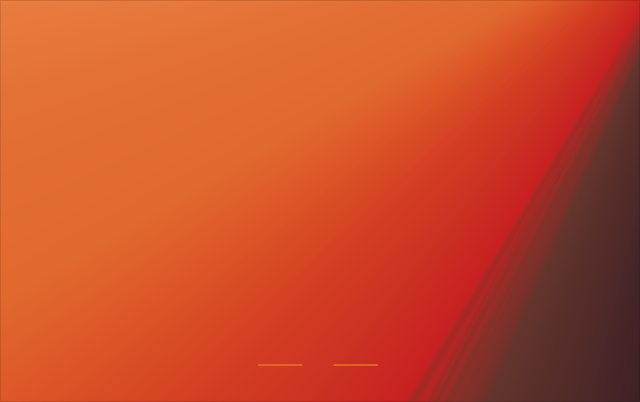
Reproduce this background procedurally as a Shadertoy shader.

```glsl
// Warm fan of orange and red rays beside a dark, streaked corner, with two thin dashes.

const vec2 PIVOT = vec2(1.777, 1.279);          // rays meet beyond the top right
const vec3 STRAND_COLOR = vec3(0.43, 0.21, 0.16);
const vec3 DASH_COLOR = vec3(0.91, 0.47, 0.13);
const int STOPS = 10;
const int STRANDS = 12;

// Sine-free hash of one number
float hash11(float n) {
    n = fract(n * 0.1031);
    n *= n + 33.33;
    n *= n + n;
    return fract(n);
}

// Smooth one-dimensional value noise
float noise1(float x) {
    float cell = floor(x);
    float f = fract(x);
    return mix(hash11(cell), hash11(cell + 1.0), f * f * (3.0 - 2.0 * f));
}

// Colour of a ray by its angle in degrees below the horizontal
vec3 fanColor(float angle) {
    float at[STOPS] = float[STOPS](9.0, 17.0, 30.0, 35.0, 44.0, 52.0, 58.8, 62.5, 66.5, 81.5);
    vec3 tint[STOPS] = vec3[STOPS](
        vec3(0.91, 0.49, 0.25), vec3(0.89, 0.44, 0.21),
        vec3(0.88, 0.41, 0.18), vec3(0.87, 0.355, 0.16),
        vec3(0.83, 0.25, 0.135), vec3(0.80, 0.19, 0.135),
        vec3(0.78, 0.13, 0.13), vec3(0.60, 0.17, 0.15),
        vec3(0.385, 0.205, 0.175), vec3(0.25, 0.13, 0.145));
    vec3 color = tint[0];
    for (int i = 1; i < STOPS; i++) {
        color = mix(color, tint[i], clamp((angle - at[i - 1]) / (at[i] - at[i - 1]), 0.0, 1.0));
    }
    return color;
}

// Coverage of fine strands that drift across the rays of the dark edge
float strands(float angle, float radius) {
    float cover = 0.0;
    for (int i = 0; i < STRANDS; i++) {
        float seed = float(i) * 7.0 + 3.0;
        float center = 59.4 + 6.0 * (float(i) + hash11(seed)) / float(STRANDS);
        center += (hash11(seed + 1.0) - 0.5) * 2.4 * (radius - 0.9);
        float width = mix(0.14, 0.38, hash11(seed + 2.0));
        float offset = (angle - center) / width;
        cover += mix(0.3, 0.9, hash11(seed + 3.0)) * exp(-offset * offset);
    }
    return min(cover, 1.0) * smoothstep(0.3, 0.8, radius);
}

// Smooth-edged horizontal dash
float dash(vec2 p, vec2 center, vec2 halfSize, float soft) {
    vec2 d = abs(p - center) - halfSize;
    return 1.0 - smoothstep(-soft, soft, max(d.x, d.y));
}

void mainImage(out vec4 fragColor, in vec2 fragCoord) {
    vec2 p = fragCoord / iResolution.y;
    float aspect = iResolution.x / iResolution.y;
    float pixel = 1.0 / iResolution.y;

    // Fan gradient with faint uneven rays
    vec2 ray = PIVOT - p;
    float angle = degrees(atan(ray.y, ray.x));
    float radius = length(ray);
    float ripple = noise1(angle * 1.3 + 40.0) - 0.5;
    vec3 color = fanColor(angle + 0.5 * ripple);

    // Strands along the dark edge
    color = mix(color, STRAND_COLOR, 0.38 * strands(angle, radius));

    // Pair of dashes near the bottom
    for (int i = 0; i < 2; i++) {
        vec2 center = vec2(0.697 + 0.188 * float(i), 0.092);
        color = mix(color, DASH_COLOR, dash(p, center, vec2(0.055, 0.0016), 0.5 * pixel));
    }

    // Thin shaded frame
    vec2 inset = min(p, vec2(aspect, 1.0) - p);
    float frame = 1.0 - smoothstep(0.001, 0.004, min(inset.x, inset.y));
    color *= 1.0 - 0.12 * frame;

    fragColor = vec4(color, 1.0);
}
```
